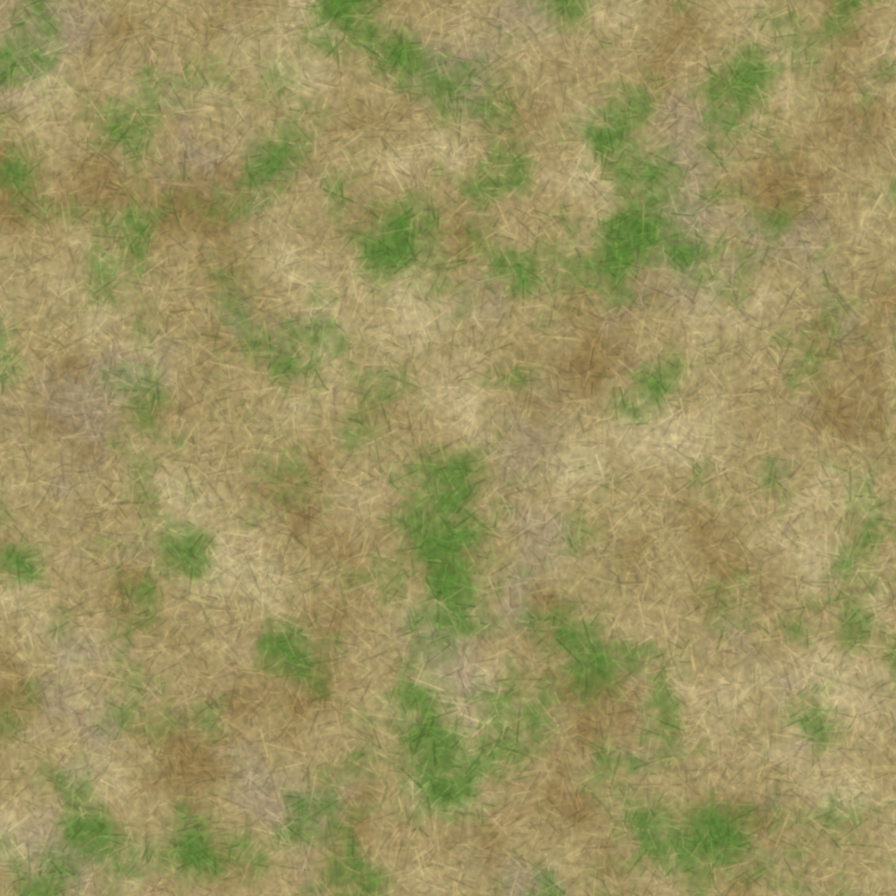
A WebGL 2 fragment shader for this texture:

```glsl
#version 300 es
precision highp float;
// Sun-dried lawn seen from above: straw ground with brown, pale and green patches
// from layered gradient noise, under a mat of short, randomly turned blades
// scattered over several rotated grids.

uniform vec2 u_resolution;
out vec4 fragColor;

const vec3 STRAW = vec3(0.655, 0.590, 0.405);
const vec3 PALE  = vec3(0.735, 0.675, 0.495);
const vec3 BROWN = vec3(0.550, 0.465, 0.285);
const vec3 ASH   = vec3(0.625, 0.570, 0.455);
const vec3 GREEN = vec3(0.365, 0.495, 0.220);

const float PATCH_FREQ = 9.0;      // green tufts across the canvas
const float DRY_FREQ = 7.0;        // brown and pale areas
const float GRAIN_FREQ = 95.0;     // finest mottling
const float GRAIN_CONTRAST = 0.13;
const int   BLADE_LAYERS = 9;
const float BLADE_FREQ = 42.0;     // grid cells across the canvas
const float BLADE_WIDTH = 0.0013;  // half width, in canvas units
const float BLADE_OPACITY = 0.62;
const float BLADE_CONTRAST = 0.16;
const float BLADE_TINT = 0.16;
const float TAU = 6.28318;

uint scramble(uint x) {
    x ^= x >> 16; x *= 0x7feb352du;
    x ^= x >> 15; x *= 0x846ca68bu;
    return x ^ (x >> 16);
}

// Four random values in 0..1 for a grid cell
vec4 hash4(vec2 cell, float seed) {
    ivec2 c = ivec2(cell);
    uint h = scramble(uint(c.x) + scramble(uint(c.y) + scramble(uint(seed))));
    uint k = scramble(h + 1u);
    return vec4(h & 65535u, h >> 16, k & 65535u, k >> 16) / 65535.0;
}

mat2 rotation(float a) {
    return mat2(cos(a), sin(a), -sin(a), cos(a));
}

float cornerSlope(vec2 cell, vec2 offset, float seed) {
    float a = TAU * hash4(cell, seed).x;
    return dot(vec2(cos(a), sin(a)), offset);
}

float gradientNoise(vec2 p, float seed) {
    vec2 i = floor(p), f = p - i;
    vec2 w = f * f * f * (f * (f * 6.0 - 15.0) + 10.0);
    vec2 e = vec2(1.0, 0.0);
    float low  = mix(cornerSlope(i, f, seed), cornerSlope(i + e, f - e, seed), w.x);
    float high = mix(cornerSlope(i + e.yx, f - e.yx, seed),
                     cornerSlope(i + 1.0, f - 1.0, seed), w.x);
    return mix(low, high, w.y);
}

float fbm(vec2 p, float seed) {
    float sum = 0.0, gain = 1.0;
    for (int i = 0; i < 4; i++) {
        sum += gain * gradientNoise(p, seed + float(i));
        p = rotation(0.7) * p * 2.03;
        gain *= 0.56;
    }
    return sum;
}

float segmentDistance(vec2 p, vec2 halfAxis) {
    float t = clamp(dot(p, halfAxis) / dot(halfAxis, halfAxis), -1.0, 1.0);
    return length(p - halfAxis * t);
}

// Overlapping blades: x is lightness, y is tint, both in -1..1
vec2 bladeMat(vec2 uv, float pixel) {
    vec2 look = vec2(0.0);
    float soft = max(0.0012, 0.6 * pixel);
    for (int layer = 0; layer < BLADE_LAYERS; layer++) {
        float seed = 100.0 + float(layer);
        vec2 p = rotation(seed * 0.83) * uv * BLADE_FREQ;
        vec2 home = floor(p);
        for (int n = 0; n < 9; n++) {
            vec2 cell = home + vec2(n % 3, n / 3) - 1.0;
            vec4 place = hash4(cell, seed);
            vec4 style = hash4(cell, seed + 50.0);
            float a = TAU * place.z;
            vec2 halfAxis = vec2(cos(a), sin(a)) * mix(0.2, 0.85, place.w * place.w);
            float d = segmentDistance(p - cell - place.xy, halfAxis) / BLADE_FREQ;
            float cover = 1.0 - smoothstep(BLADE_WIDTH - soft, BLADE_WIDTH + soft, d);
            look = mix(look, style.xy * 2.0 - 1.0, cover * BLADE_OPACITY);
        }
    }
    return look;
}

void main() {
    float pixel = 1.0 / min(u_resolution.x, u_resolution.y);
    vec2 uv = gl_FragCoord.xy * pixel;
    vec2 blades = bladeMat(uv, pixel);

    // Dry ground
    float dry = fbm(uv * DRY_FREQ, 10.0);
    vec3 color = mix(STRAW, PALE, smoothstep(0.0, 0.65, dry));
    color = mix(color, BROWN, 0.85 * smoothstep(0.0, 0.7, -dry));
    color = mix(color, ASH, 0.7 * smoothstep(0.1, 0.6, fbm(uv * 6.0, 20.0)));

    // Green tufts, with ragged edges and stray blades
    float growth = fbm(uv * PATCH_FREQ, 30.0) + 0.35 * gradientNoise(uv * 3.0, 40.0);
    float green = smoothstep(-0.15, 0.85, growth + BLADE_TINT * blades.y);
    color = mix(color, GREEN, green);

    // Blade light, warm and cool tints, fine grain
    float grain = gradientNoise(uv * GRAIN_FREQ, 60.0) + 0.7 * gradientNoise(uv * GRAIN_FREQ * 1.9, 61.0);
    color *= 1.0 + BLADE_CONTRAST * blades.x + GRAIN_CONTRAST * grain;
    color += vec3(-0.022, 0.004, -0.012) * blades.y;
    fragColor = vec4(clamp(color, 0.0, 1.0), 1.0);
}
```
